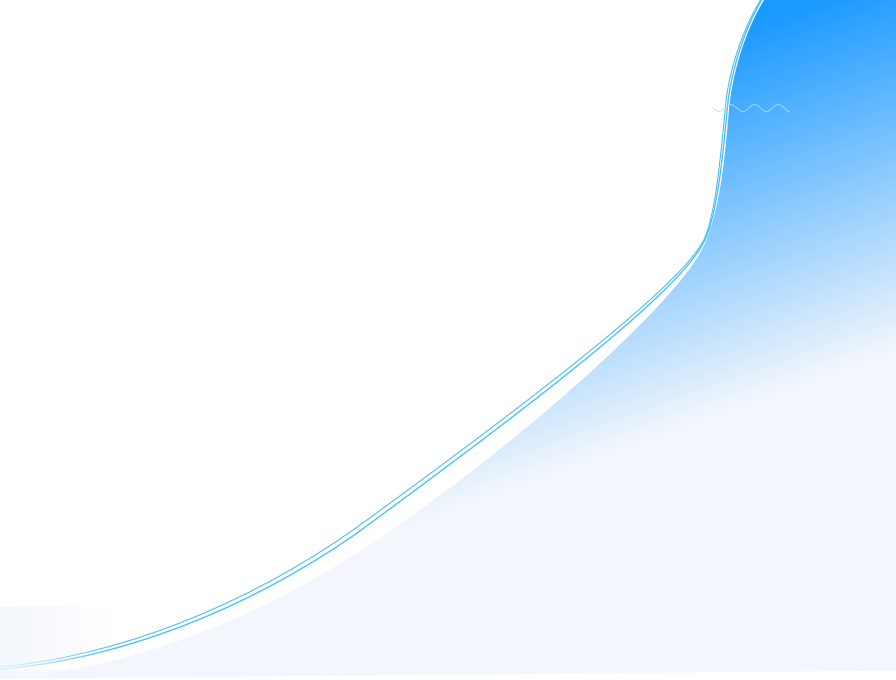
A Shadertoy shader for this background:

```glsl
// A white page with a blue-to-pale slope sweeping down from the upper right.
// Chains of cubic Beziers give a signed distance for the slope's edge and for
// the two thin outlines beside it; a sine wave and a faded panel finish it.

const vec2 DESIGN = vec2(768.0, 582.0); // design grid, y pointing down
const int STEPS = 16;                   // straight pieces per Bezier

const vec3 WHITE = vec3(1.0);
const vec3 DEEP_BLUE = vec3(0.10, 0.60, 1.0);
const vec3 PALE_BLUE = vec3(0.952, 0.966, 0.988);
const vec3 LINE_BLUE = vec3(0.25, 0.74, 0.95);
const vec3 WAVE_BLUE = vec3(0.66, 0.88, 1.0);

// Four joined cubics each, from the top edge to the lower left
const vec2 SLOPE_EDGE[13] = vec2[13](
    vec2(656, -2), vec2(638, 27), vec2(628, 63), vec2(625, 92),
    vec2(621, 140), vec2(617, 178), vec2(604, 209),
    vec2(585, 255), vec2(445, 380), vec2(325, 461),
    vec2(215, 535), vec2(100, 575), vec2(-2, 581));
const vec2 OUTER_LINE[13] = vec2[13](
    vec2(653, -2), vec2(634, 29), vec2(624, 66), vec2(622, 90),
    vec2(617, 140), vec2(613, 185), vec2(603, 206),
    vec2(583, 245), vec2(455, 343), vec2(305, 452),
    vec2(210, 519), vec2(100, 562), vec2(-2, 571));
const vec2 INNER_LINE[13] = vec2[13](
    vec2(654, -2), vec2(636, 28), vec2(626, 65), vec2(623.5, 92),
    vec2(619, 140), vec2(614, 185), vec2(604, 206),
    vec2(584, 249), vec2(455, 347), vec2(305, 457),
    vec2(210, 523), vec2(100, 565), vec2(-2, 573));

vec2 cubic(vec2 a, vec2 b, vec2 c, vec2 d, float t) {
    float s = 1.0 - t;
    return s*s*s*a + 3.0*s*s*t*b + 3.0*s*t*t*c + t*t*t*d;
}

float segmentDistance(vec2 p, vec2 a, vec2 b) {
    vec2 ab = b - a;
    return length(p - a - ab * clamp(dot(p - a, ab) / dot(ab, ab), 0.0, 1.0));
}

// Distance to a descending chain: negative on its right, positive on its left
float chainDistance(vec2 p, vec2 knots[13]) {
    float nearest = 1e5, side = 1.0;
    for (int k = 0; k < 12; k += 3) {
        vec2 from = knots[k];
        for (int i = 1; i <= STEPS; i++) {
            vec2 to = cubic(knots[k], knots[k + 1], knots[k + 2], knots[k + 3],
                            float(i) / float(STEPS));
            nearest = min(nearest, segmentDistance(p, from, to));
            if (p.y >= from.y && p.y < to.y) {
                float crossing = mix(from.x, to.x, (p.y - from.y) / (to.y - from.y));
                side = p.x > crossing ? -1.0 : 1.0;
            }
            from = to;
        }
    }
    return nearest * side;
}

float fillMask(float dist, float pixel) {
    return clamp(0.5 - dist / pixel, 0.0, 1.0);
}

// Thin strokes keep their total ink when narrower than a pixel
float strokeMask(float dist, float width, float pixel) {
    float drawn = max(width, pixel);
    return fillMask(abs(dist) - 0.5 * drawn, pixel) * width / drawn;
}

vec3 slopeColor(vec2 p) {
    float along = dot(p, vec2(0.335, 0.942));
    return mix(DEEP_BLUE, PALE_BLUE, clamp((along - 235.0) / 305.0, 0.0, 1.0));
}

float waveMask(vec2 p, float pixel) {
    float phase = 6.28319 * (p.x - 626.5) / 20.3;
    float slope = 0.93 * sin(phase);
    float dist = (p.y - 92.5 + 3.0 * cos(phase)) / sqrt(1.0 + slope * slope);
    return strokeMask(dist, 0.9, pixel) * fillMask(abs(p.x - 644.0) - 33.0, pixel);
}

void mainImage(out vec4 fragColor, in vec2 fragCoord) {
    vec2 p = fragCoord / iResolution.xy;
    p = vec2(p.x, 1.0 - p.y) * DESIGN;
    float pixel = DESIGN.y / iResolution.y;

    float edge = chainDistance(p, SLOPE_EDGE);
    float outer = chainDistance(p, OUTER_LINE);
    float inner = chainDistance(p, INNER_LINE);
    float floorMask = fillMask(p.y - 581.0 + p.x * 7.0 / 768.0, pixel);

    // Panel fading out to the right, in the lower left
    float panel = fillMask(519.0 - p.y, pixel) * floorMask
                * (1.0 - smoothstep(0.0, 118.0, p.x)) * fillMask(-inner, pixel);
    vec3 color = mix(WHITE, PALE_BLUE, 0.9 * panel);

    // Slope
    color = mix(color, slopeColor(p), fillMask(edge, pixel) * floorMask);

    // Outlines, fainter towards the left end
    float fade = mix(0.2, 1.0, smoothstep(0.0, 110.0, p.x));
    color = mix(color, LINE_BLUE, fade * strokeMask(outer, 0.9, pixel));
    color = mix(color, LINE_BLUE, fade * strokeMask(inner, 1.1, pixel));

    // Small wave across the edge
    color = mix(color, WAVE_BLUE, 0.8 * waveMask(p, pixel));

    fragColor = vec4(color, 1.0);
}
```
